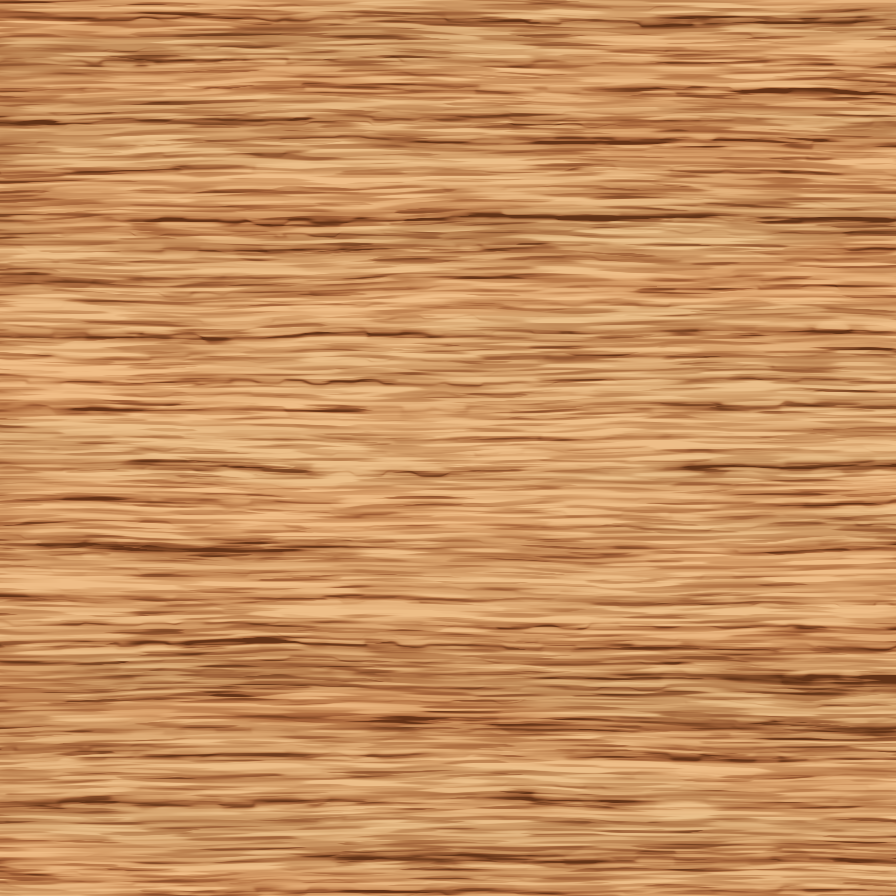
Give the GLSL for this texture, as a Shadertoy shader.

```glsl
const int LAST = 7;
const vec3 WOOD[8] = vec3[8](
    vec3(0.39, 0.20, 0.09), vec3(0.51, 0.29, 0.15),
    vec3(0.63, 0.38, 0.22), vec3(0.72, 0.48, 0.29),
    vec3(0.78, 0.56, 0.36), vec3(0.84, 0.63, 0.42),
    vec3(0.89, 0.70, 0.49), vec3(0.93, 0.75, 0.54));

const vec3 RED_TINT = vec3(1.015, 0.985, 0.97);
const vec3 OLIVE_TINT = vec3(0.985, 1.005, 1.01);

const float BASE_TONE = 5.05;      // position on the WOOD ramp
const float RINGS = 24.0;          // growth rings over the height
const float RING_DEPTH = 4.2;
const float HALO_DEPTH = 0.9;
const float HALO_WIDTH = 0.2;      // in ring spacings
const float LINES = 64.0;          // faint lines between the rings
const float LINE_DEPTH = 1.7;
const float FIBRE_DEPTH = 4.0;
const float STREAK_DEPTH = 2.4;
const float BAND_DEPTH = 1.0;
const float PORE_DEPTH = 1.8;
const float CELL_SHARPNESS = 8.0;

// Cells per canvas, along and across the grain
const vec2 FIBRE_SCALE = vec2(15.0, 330.0);
const vec2 STREAK_SCALE = vec2(4.5, 220.0);
const vec2 BAND_SCALE = vec2(3.5, 65.0);
const vec2 DASH_SCALE = vec2(24.0, 290.0);
const vec2 PORE_SCALE = vec2(14.0, 310.0);
const vec2 JAG_SCALE = vec2(32.0, 60.0);

vec3 hash3(vec2 p) {
    vec3 q = fract(p.xyx * vec3(0.1031, 0.1030, 0.0973));
    q += dot(q, q.yxz + 33.33);
    return fract((q.xxy + q.yzz) * q.zyx);
}

// Smooth cellular noise: random cell values blended by distance
float cellNoise(vec2 p) {
    vec2 cell = floor(p);
    float total = 0.0;
    float weights = 0.0;
    for (int j = -1; j <= 1; j++) {
        for (int i = -1; i <= 1; i++) {
            vec2 corner = cell + vec2(i, j);
            vec3 h = hash3(corner);
            vec2 d = p - corner - h.xy;
            float w = exp(-CELL_SHARPNESS * dot(d, d));
            total += w * h.z;
            weights += w;
        }
    }
    return total / weights;
}

float bump(float x, float center, float width) {
    float d = (x - center) / width;
    return exp(-d * d);
}

// Gentle waviness of the grain
float grainWave(vec2 p) {
    return 0.0025 * sin(5.0 * p.x + 9.0 * p.y + 1.0)
         + 0.0012 * sin(13.0 * p.x - 21.0 * p.y)
         + 0.0006 * sin(31.0 * p.x + 50.0 * p.y);
}

// Broad light and dark zones of the board
float zoneTone(float y) {
    return 0.7 * bump(y, 0.52, 0.16) + 0.4 * bump(y, 0.33, 0.04)
         - 1.2 * bump(y, 0.24, 0.045) - 0.5 * bump(y, 1.0, 0.3);
}

// Uneven lines along the grain: x is the dark core, y its soft halo
vec2 grainLines(vec2 p, float count, float width) {
    float row = count * p.y + 0.35 * sin(19.0 * p.y + 1.0) + 0.2 * sin(43.0 * p.y);
    float id = floor(row);
    vec3 h = hash3(vec2(id, count));
    float center = 0.5 + 0.3 * (h.x - 0.5);
    float offset = fract(row);
    float patches = smoothstep(0.1, 0.8, cellNoise(vec2(p.x * 6.0, id * 7.3 + count)));
    float core = bump(offset, center, width * mix(0.6, 1.3, h.y));
    float halo = bump(offset, center, HALO_WIDTH);
    return vec2(core * mix(0.5, 1.0, h.z), halo) * mix(0.25, 1.0, patches);
}

vec3 woodRamp(float tone) {
    float t = clamp(tone, 0.0, float(LAST) - 0.001);
    int i = int(t);
    return mix(WOOD[i], WOOD[i + 1], fract(t));
}

void mainImage(out vec4 fragColor, in vec2 fragCoord) {
    vec2 uv = fragCoord / iResolution.xy;
    vec2 p = uv + vec2(0.0, grainWave(uv));

    // Fibres, long streaks and soft bands
    float tone = BASE_TONE + zoneTone(p.y);
    tone += FIBRE_DEPTH * (cellNoise(p * FIBRE_SCALE) - 0.5);
    tone += STREAK_DEPTH * (cellNoise(p * STREAK_SCALE + 20.0) - 0.5);
    tone += BAND_DEPTH * (cellNoise(p * BAND_SCALE + 50.0) - 0.5);

    // Growth rings, fainter lines and scattered pores
    vec2 jagged = p + vec2(0.0, 0.006 * (cellNoise(p * JAG_SCALE) - 0.5));
    float dashes = smoothstep(0.2, 0.7, cellNoise(p * DASH_SCALE + 70.0));
    vec2 rings = grainLines(jagged, RINGS, 0.1);
    float lines = grainLines(jagged, LINES, 0.13).x;
    tone -= (RING_DEPTH * rings.x + LINE_DEPTH * lines) * mix(0.5, 1.0, dashes);
    tone -= HALO_DEPTH * rings.y;
    tone -= PORE_DEPTH * smoothstep(0.65, 0.9, cellNoise(p * PORE_SCALE + 40.0));

    // Slow drift between reddish and olive wood
    float hue = cellNoise(p * vec2(2.5, 26.0) + 90.0);
    vec3 color = woodRamp(tone) * mix(RED_TINT, OLIVE_TINT, hue);
    fragColor = vec4(color, 1.0);
}
```
